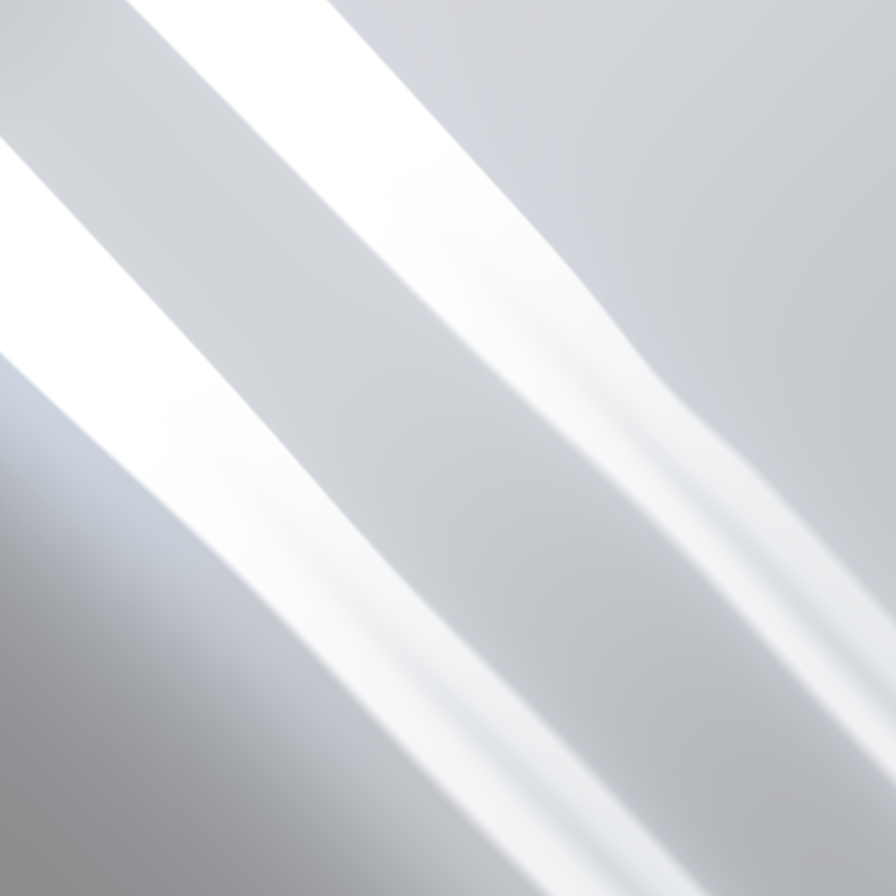
Reproduce this background procedurally as a Shadertoy shader.

```glsl
const vec3 WHITE = vec3(1.0);
const vec3 EDGE_TINT = vec3(0.85, 0.86, 0.89);

float bump(float x, float center, float width) {
    float k = (x - center) / width;
    return exp(-k * k);
}

// Depth below a slanted edge: line plus one gentle bend
float depthBelow(vec2 p, float start, float slope, float bend, float center, float width) {
    return p.y - start - slope * p.x - bend * bump(p.x, center, width);
}

// Light panel tone, cooling and darkening along the diagonal
vec3 panel(float along, vec3 light, vec3 dark, float from, float to) {
    return mix(light, dark, smoothstep(from, to, along));
}

// Soft tint hugging an edge at distance d
vec3 edgeGlow(vec3 base, float d, float reach, float strength) {
    return mix(base, EDGE_TINT, strength * exp(-max(d, 0.0) / reach));
}

// Gloss inside a band; across runs 0..1 from upper to lower edge
vec3 gloss(float across, float along, float creaseAt) {
    float fade = smoothstep(0.55, 1.8, along);
    float crease = bump(across, creaseAt, 0.16);
    float upper = 1.0 - smoothstep(creaseAt - 0.1, creaseAt + 0.15, across);
    float shade = fade * (0.055 + 0.07 * crease + 0.03 * upper);
    return WHITE - shade * vec3(1.08, 0.98, 0.86);
}

vec3 paintBand(vec3 base, float top, float bottom, float along, float creaseAt) {
    float softTop = mix(0.004, 0.014, smoothstep(0.8, 1.6, along));
    float softBottom = mix(0.005, 0.016, smoothstep(0.4, 1.5, along));
    float cover = smoothstep(-softTop, softTop, top)
                * (1.0 - smoothstep(-softBottom, softBottom, bottom));
    float across = clamp(top / max(top - bottom, 0.001), 0.0, 1.0);
    return mix(base, gloss(across, along, creaseAt), cover);
}

// Shadowed corner under the lower band
vec3 shadowCorner(float d, float x) {
    vec3 deep = mix(vec3(0.63, 0.64, 0.655), vec3(0.55, 0.55, 0.56),
                    smoothstep(0.05, 0.6, d));
    vec3 rim = mix(vec3(0.80, 0.83, 0.875), vec3(0.76, 0.77, 0.79),
                   smoothstep(0.0, 0.5, x));
    return mix(deep, rim, bump(d, 0.0, 0.16));
}

void mainImage(out vec4 fragColor, in vec2 fragCoord) {
    vec2 p = fragCoord / iResolution.xy;
    p.y = 1.0 - p.y;
    float along = p.x + p.y;

    // Edges of the two bands
    float top1 = depthBelow(p, -0.401, 1.098, 0.016, 0.742, 0.07);
    float bottom1 = depthBelow(p, -0.143, 1.015, -0.018, 0.74, 0.15);
    float top2 = depthBelow(p, 0.152, 1.076, 0.011, 0.44, 0.13);
    float bottom2 = depthBelow(p, 0.395, 0.989, -0.017, 0.27, 0.18);

    // Panels around the bands
    vec3 right = panel(along, vec3(0.83, 0.84, 0.86), vec3(0.755, 0.775, 0.79), 0.4, 1.8);
    right = edgeGlow(right, -top1, 0.09, 0.5);
    vec3 middle = panel(along, vec3(0.815, 0.83, 0.845), vec3(0.69, 0.70, 0.72), 0.65, 2.0);
    middle = edgeGlow(middle, bottom1, 0.05, 0.55);
    middle = edgeGlow(middle, -top2, 0.04, 0.5);
    middle -= 0.025 * (1.0 - smoothstep(0.0, 0.2, along));
    vec3 corner = shadowCorner(max(bottom2, 0.0), p.x);

    vec3 color = mix(right, middle, step(0.0, (top1 + bottom1) * 0.5));
    color = mix(color, corner, step(0.0, (top2 + bottom2) * 0.5));

    // Bright reflections
    color = paintBand(color, top1, bottom1, along, 0.56);
    color = paintBand(color, top2, bottom2, along, 0.47);

    fragColor = vec4(clamp(color, 0.0, 1.0), 1.0);
}
```
